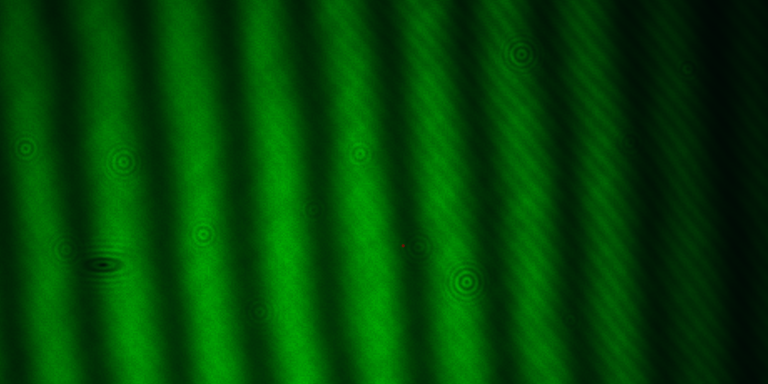
Give the GLSL for this pattern, as a Shadertoy shader.

```glsl
// Green laser interference fringes: nine slanted soft bands under a wide beam
// envelope, with cloudy mottle, faint diagonal streaks, fine speckle and
// scattered dust specks that each cast a set of diffraction rings.

float hash(vec2 p) {
    return fract(sin(dot(p, vec2(127.1, 311.7))) * 43758.5453);
}

float noise(vec2 p) {
    vec2 i = floor(p), f = fract(p);
    f = f * f * (3.0 - 2.0 * f);
    return mix(mix(hash(i), hash(i + vec2(1, 0)), f.x),
               mix(hash(i + vec2(0, 1)), hash(i + vec2(1, 1)), f.x), f.y);
}

// Beam brightness, widest left of centre and fading to the right edge
float beam(vec2 p) {
    vec2 d = p - vec2(0.75, 0.2);
    float edge = 1.0 - 0.5 * smoothstep(1.55, 2.05, p.x + 0.12 * p.y);
    return 0.6 * exp(-d.x * d.x / 1.35 - d.y * d.y / 1.3) * edge;
}

// Slanted fringes with slightly wavering sides
float fringes(vec2 p) {
    float waver = 0.022 * (noise(p * vec2(7.0, 6.0)) - 0.5);
    float x = p.x - 0.094 - 0.105 * (0.5 - p.y) + waver;
    return mix(0.34, 1.0, 0.5 + 0.5 * cos(6.2832 * x / 0.212));
}

// Concentric rings that tighten and fade away from a dark core
float rings(vec2 d, float radius) {
    float r = length(d);
    return cos(6.2832 * (r / 0.019 + r * r * 160.0)) * exp(-2.5 * r * r / (radius * radius));
}

float dust(vec2 p) {
    float shade = 1.0;
    for (int i = 0; i < 13; i++) {
        float k = float(i);
        vec2 centre = vec2((k + 0.2 + 0.6 * hash(vec2(k, 1.7))) * 0.142,
                           0.04 + 0.9 * hash(vec2(k, 5.3)));
        float strength = mix(0.1, 0.42, pow(hash(vec2(k, 9.1)), 2.0));
        shade -= strength * rings(p - centre, mix(0.04, 0.075, hash(vec2(k, 3.9))));
    }
    return shade;
}

// One larger oblong speck with stacked ripples above and below
float smudge(vec2 p) {
    vec2 d = p - vec2(0.268, 0.31);
    float core = exp(-dot(d / vec2(0.04, 0.02), d / vec2(0.04, 0.02)));
    float halo = exp(-dot(d / vec2(0.055, 0.06), d / vec2(0.055, 0.06)));
    float ripple = cos(6.2832 * length(d * vec2(0.35, 1.0)) / 0.016);
    return 1.0 - 0.6 * core - 0.22 * halo * ripple;
}

void mainImage(out vec4 fragColor, in vec2 fragCoord) {
    vec2 p = fragCoord / iResolution.y;

    // Cloudy mottle, stretched along the rising diagonal
    vec2 q = vec2(p.x + p.y, p.y - p.x);
    float mottle = 0.9 + 0.13 * noise(q * vec2(9.0, 18.0)) + 0.07 * noise(q * vec2(24.0, 40.0));

    // Falling diagonal streaks, strongest towards the upper right
    float corner = smoothstep(0.9, 2.4, p.x + 0.6 * p.y);
    float streaks = 1.0 + (0.02 + 0.1 * corner) * sin(dot(p, vec2(135.0, 112.0)) + 3.0 * noise(p * 6.0));

    // Fine sensor speckle
    float speckle = 0.93 + 0.14 * noise(p * 230.0);

    float light = beam(p) * fringes(p) * mottle * streaks * dust(p) * smudge(p) * speckle;
    light = max(light + 0.012, 0.0);
    vec3 colour = vec3(0.0, light, 0.022 - 0.02 * light);

    // Single red hot spot
    float spot = 1.0 - smoothstep(0.002, 0.006, length(p - vec2(1.05, 0.36)));
    colour = mix(colour, vec3(0.4, 0.08, 0.02), spot);

    fragColor = vec4(colour, 1.0);
}
```
